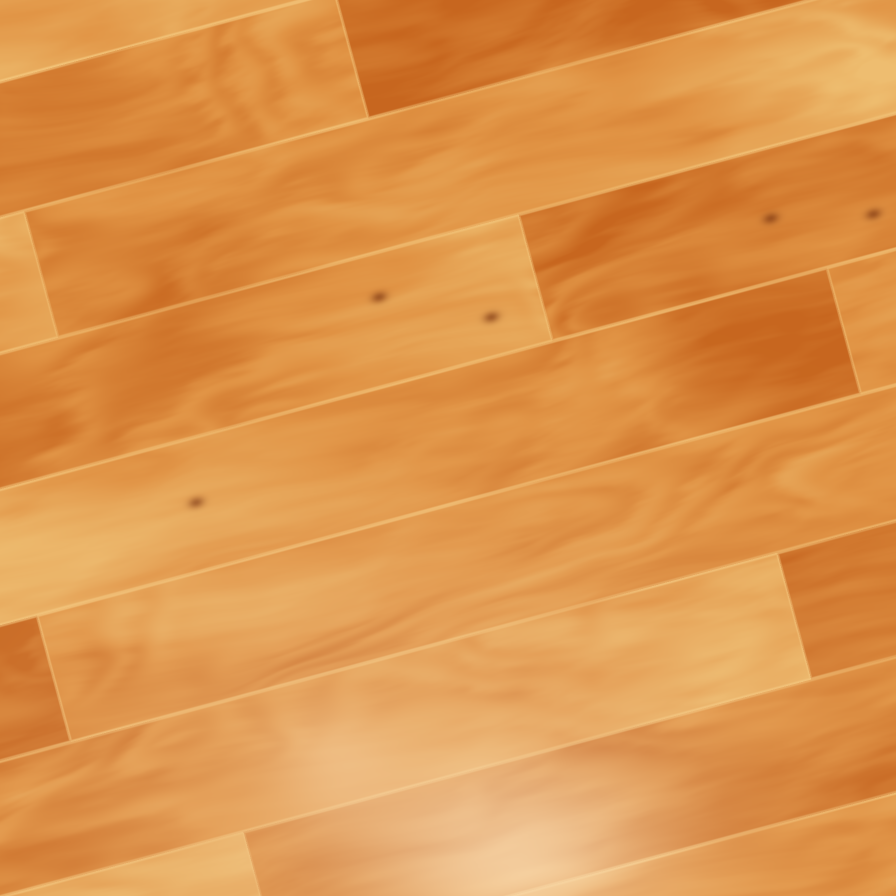
A Shadertoy shader for this texture:

```glsl
const float ANGLE = 0.262;          // tilt of the boards, radians
const float BOARD_WIDTH = 0.1465;
const float FIRST_SEAM = 0.088;     // distance of the first seam from the top left corner
const float SEAM_WIDTH = 0.0032;
const float JOINT_WIDTH = 0.0024;
const float SEAM_STRENGTH = 0.62;
const float RING_COUNT = 9.0;
const float RING_CONTRAST = 0.075;
const float BLOTCH_CONTRAST = 0.75;
const float FIBRE_CONTRAST = 0.32;
const float KNOT_CHANCE = 0.10;
const float KNOT_SPACING = 0.12;

const vec3 DARK_WOOD  = vec3(0.78, 0.40, 0.12);
const vec3 MID_WOOD   = vec3(0.88, 0.575, 0.265);
const vec3 LIGHT_WOOD = vec3(0.925, 0.715, 0.41);
const vec3 SEAM_COLOR = vec3(0.96, 0.79, 0.50);
const vec3 KNOT_COLOR = vec3(0.50, 0.22, 0.07);
const vec3 HAZE_COLOR = vec3(0.94, 0.77, 0.58);
const vec3 GLARE_COLOR = vec3(1.0, 0.92, 0.78);

// Butt joint position along each row; 2.0 lies outside the canvas
const int ROWS = 9;
const float JOINT[ROWS] = float[](2.0, 0.363, -0.035, 0.497, 0.814, -0.138, 0.678, 0.022, 2.0);

// Tone of each row: board before the joint (left, right), board after it (left, right)
const vec4 TONE[ROWS] = vec4[](
    vec4(0.75, 0.80, 0.70, 0.70), vec4(0.30, 0.75, 0.02, 0.30),
    vec4(0.75, 0.75, 0.32, 0.85), vec4(0.20, 1.00, 0.12, 0.25),
    vec4(0.80, 0.12, 0.65, 0.65), vec4(0.12, 0.12, 0.50, 0.58),
    vec4(0.32, 0.95, 0.28, 0.28), vec4(0.78, 0.78, 0.38, 0.22),
    vec4(0.60, 0.62, 0.60, 0.60));

float hash(vec2 p) {
    vec3 q = fract(p.xyx * 0.1031);
    q += dot(q, q.yzx + 33.33);
    return fract((q.x + q.y) * q.z);
}

float noise(vec2 p) {
    vec2 i = floor(p), f = fract(p);
    f = f * f * (3.0 - 2.0 * f);
    return mix(mix(hash(i), hash(i + vec2(1, 0)), f.x),
               mix(hash(i + vec2(0, 1)), hash(i + vec2(1, 1)), f.x), f.y);
}

float fbm(vec2 p) {
    float sum = 0.0, amplitude = 0.5;
    for (int i = 0; i < 4; i++) {
        sum += amplitude * noise(p);
        p = mat2(1.6, 0.5, -0.5, 1.6) * p + 7.3;
        amplitude *= 0.5;
    }
    return sum / 0.9375;
}

float glow(vec2 p, vec2 center, vec2 radius) {
    vec2 d = (p - center) / radius;
    return exp(-dot(d, d));
}

vec3 woodRamp(float t) {
    t = clamp(t, 0.0, 1.1);
    return t < 0.5 ? mix(DARK_WOOD, MID_WOOD, t * 2.0)
                   : mix(MID_WOOD, LIGHT_WOOD, t * 2.0 - 1.0);
}

// Small dark eyes scattered along a row
float knots(vec2 board, float row) {
    float cell = floor(board.x / KNOT_SPACING);
    vec2 id = vec2(cell + 40.0, row + 3.0);
    vec2 center = vec2((cell + 0.25 + 0.5 * hash(id + 5.0)) * KNOT_SPACING,
                       (0.2 + 0.6 * hash(id + 9.0)) * BOARD_WIDTH);
    return step(hash(id), KNOT_CHANCE) * glow(board, center, vec2(0.009, 0.006));
}

vec3 floorColor(vec2 p) {
    // Board coordinates: x along the row, y across it
    vec2 q = p - vec2(0.0, 1.0);
    vec2 axis = vec2(cos(ANGLE), sin(ANGLE));
    float along = dot(q, axis);
    float across = dot(q, vec2(axis.y, -axis.x)) - FIRST_SEAM;
    float row = clamp(floor(across / BOARD_WIDTH) + 1.0, 0.0, float(ROWS - 1));
    vec2 board = vec2(along, across - (row - 1.0) * BOARD_WIDTH);
    float joint = JOINT[int(row)];
    float side = step(joint, along);
    vec4 tones = TONE[int(row)];
    vec2 ends = mix(tones.xy, tones.zw, side);
    float tone = mix(ends.x, ends.y, p.x);

    // Blotches, curved growth rings and fine fibres
    vec2 seed = vec2(row * 13.7 + 20.0, side * 31.1 + row * 5.3 + 20.0);
    float figure = fbm(board * vec2(3.2, 7.0) + seed);
    float blotch = fbm(board * vec2(4.0, 13.0) + seed + 2.5 * figure);
    float fibre = fbm(board * vec2(11.0, 75.0) + seed + 5.0 * figure);
    float rings = sin(6.2832 * RING_COUNT * (figure + 0.06 * fibre));
    tone += BLOTCH_CONTRAST * (blotch - 0.5) + FIBRE_CONTRAST * (fibre - 0.5);
    tone += RING_CONTRAST * rings * smoothstep(0.3, 0.65, noise(board * vec2(5.0, 9.0) + seed));
    vec3 color = mix(woodRamp(tone), KNOT_COLOR, 0.65 * knots(board, row));

    // Pale seams and end joints, worn unevenly
    float edge = min(board.y, BOARD_WIDTH - board.y);
    float seam = 1.0 - smoothstep(0.3 * SEAM_WIDTH, SEAM_WIDTH, edge);
    float butt = 1.0 - smoothstep(0.3 * JOINT_WIDTH, JOINT_WIDTH, abs(along - joint));
    float wear = 0.6 + 0.6 * noise(vec2(along * 9.0 + 20.0, row * 3.0));
    color = mix(color, SEAM_COLOR, SEAM_STRENGTH * wear * max(seam, 0.75 * butt));

    // Soft daylight reflected near the bottom
    color = mix(color, HAZE_COLOR, 0.36 * glow(p, vec2(0.45, 0.14), vec2(0.42, 0.26)));
    float glare = 0.62 * glow(p, vec2(0.57, 0.05), vec2(0.17, 0.10))
                + 0.25 * glow(p, vec2(0.37, 0.15), vec2(0.07, 0.06));
    return mix(color, GLARE_COLOR, glare * (0.75 + 0.5 * blotch));
}

void mainImage(out vec4 fragColor, in vec2 fragCoord) {
    // Average four samples per pixel
    vec3 sum = vec3(0.0);
    for (int i = 0; i < 4; i++) {
        vec2 offset = vec2(i % 2, i / 2) * 0.5 - 0.25;
        sum += floorColor((fragCoord + offset) / iResolution.xy);
    }
    fragColor = vec4(sum / 4.0, 1.0);
}
```
